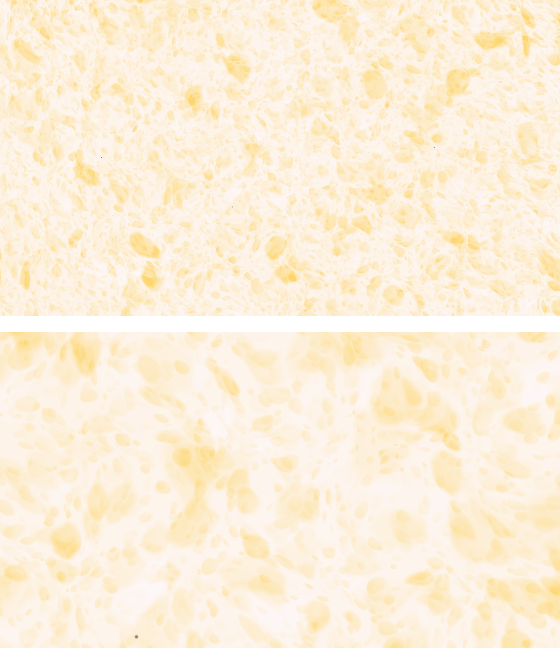
Top: the whole. Bottom: its middle third, enlarged.
Give the GLSL for this texture, as a WebGL 2 fragment shader.

```glsl
#version 300 es
precision highp float;

uniform vec2 u_resolution;
out vec4 fragColor;

vec3 hash3(vec2 cell, float seed) {
  vec3 q = fract(cell.xyx * vec3(0.1031, 0.1030, 0.0973) + seed * 0.137);
  q += dot(q, q.yxz + 33.33);
  return fract((q.xxy + q.yzz) * q.zyx);
}

mat2 rotation(float angle) {
  float c = cos(angle), s = sin(angle);
  return mat2(c, -s, s, c);
}

// Layered sines that roughen the pore outlines
vec2 ragged(vec2 p) {
  float frequency = 26.0;
  for (int i = 0; i < 5; i++) {
    vec2 q = rotation(float(i) * 1.1 + 0.4) * p;
    p += sin(q.yx * frequency + vec2(1.7, 2.9) * float(i)) * 0.24 / frequency;
    frequency *= 1.8;
  }
  return p;
}

// Cellular scatter of soft ellipses, returning the deepest one
float pores(vec2 p, float scale, float seed, float fill) {
  float aspect = u_resolution.x / u_resolution.y;
  vec2 g = p * scale, cell = floor(g);
  float depth = 0.0;
  for (int j = -1; j <= 1; j++) {
    for (int i = -1; i <= 1; i++) {
      vec2 id = cell + vec2(i, j);
      vec3 place = hash3(id, seed), kind = hash3(id, seed + 7.3);
      if (kind.x > fill) continue;

      // Pores lean and stretch more towards the left and right sides
      float across = id.x / (scale * aspect);
      float side = smoothstep(0.3, 1.0, abs(across * 2.0 - 1.0));
      float lean = mix(1.8, 2.6, across) + (kind.y - 0.5) * 1.4;
      float stretch = sqrt(1.0 + 0.35 * fract(kind.y * 7.0) + 0.7 * side);
      vec2 d = rotation(lean) * (g - id - place.xy) * vec2(1.0 / stretch, stretch);

      d /= mix(0.22, 0.55, place.z);
      float body = 1.0 - smoothstep(0.68, 1.06, length(d));
      body *= 0.85 + 0.3 * d.y;
      depth = max(depth, body * (0.22 + 0.78 * pow(kind.z, 3.0)));
    }
  }
  return depth;
}

void main() {
  vec2 uv = gl_FragCoord.xy / u_resolution;
  vec2 p = gl_FragCoord.xy / u_resolution.y;
  vec2 crumb = ragged(p);

  // Large pores down to fine grain
  float depth = 0.0, scale = 11.0;
  for (int i = 0; i < 5; i++) {
    float layer = float(i);
    depth += 0.33 * exp2(-0.3 * layer) * pores(crumb, scale, layer * 3.1 + 1.0, 0.48 + 0.07 * layer);
    scale *= 1.65;
  }

  // Richer tone near the upper corners
  float corner = smoothstep(0.7, 1.1, length((uv - vec2(0.5, 0.4)) * vec2(1.4, 1.3)));
  depth *= 1.0 + 0.5 * corner;

  // Pale walls lying over some pores
  float veil = pores(crumb + 3.7, 19.0, 21.0, 0.5);
  depth = depth * (1.0 - 0.5 * veil) - 0.05 * veil;

  // Broad uneven tint
  depth += 0.014 * sin(p.x * 7.0 + 2.0 * sin(p.y * 5.0)) * sin(p.y * 8.0 + 1.3 * p.x);

  float blue = clamp(0.922 - depth, 0.42, 0.97);
  vec3 color = vec3(0.993, 0.953 - 0.24 * (0.91 - blue), blue);

  // Rare tiny dark specks
  vec2 speckCell = floor(p * 5.0);
  vec3 speck = hash3(speckCell, 40.0);
  float reach = length(fract(p * 5.0) - 0.1 - 0.8 * speck.xy);
  color *= 1.0 - 0.45 * step(0.94, speck.z) * (1.0 - smoothstep(0.003, 0.014, reach));

  fragColor = vec4(color, 1.0);
}
```
